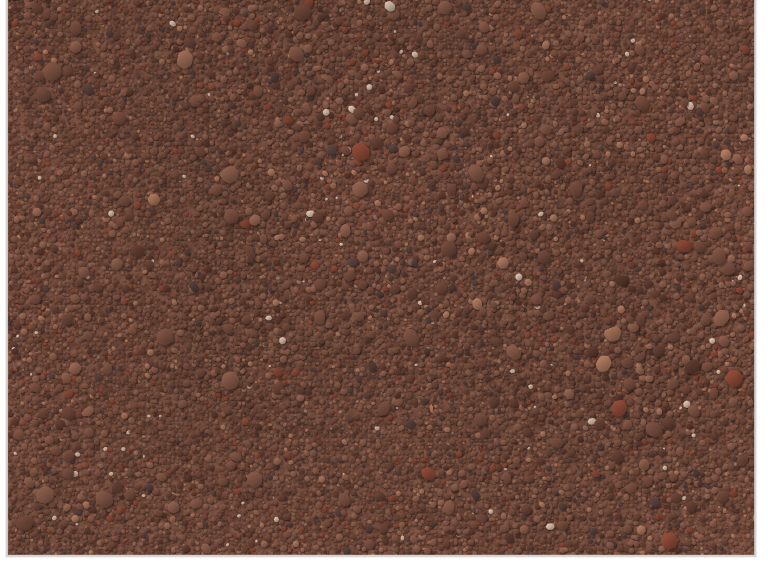
Reproduce this texture procedurally as a Shadertoy shader.

```glsl
// Reddish brown gravelly soil inside a thin white margin.
// Layers of jittered, lit grains, from crumbs to pebbles, cover a noisy
// ground; each grain casts a soft shadow away from the upper left light.

const vec3 DARK_SOIL  = vec3(0.27, 0.16, 0.13);
const vec3 LIGHT_SOIL = vec3(0.56, 0.385, 0.31);
const vec3 RED_STONE  = vec3(0.50, 0.23, 0.16);
const vec3 TAN_STONE  = vec3(0.65, 0.46, 0.35);
const vec3 GREY_STONE = vec3(0.23, 0.20, 0.20);
const vec3 PALE_STONE = vec3(0.78, 0.70, 0.63);
const vec3 MARGIN     = vec3(1.0);
const vec3 MARGIN_RIM = vec3(0.83, 0.82, 0.81);

const vec2 LIGHT_DIR = vec2(-0.6, 0.8);
const float RELIEF   = 0.24;    // shading across a grain
const float SHADOW   = 0.38;    // darkness of cast shadows
const float SOFTNESS = 0.0013;  // edge blur, in canvas heights

// Soil limits: left, right and bottom, as fractions of the canvas
const float SOIL_LEFT   = 0.0104;
const float SOIL_RIGHT  = 0.982;
const float SOIL_BOTTOM = 0.050;
const float RIM_WIDTH   = 0.004;

float hash(vec2 p) {
    return fract(sin(dot(p, vec2(127.1, 311.7))) * 43758.5453);
}

vec2 hash2(vec2 p) {
    return vec2(hash(p), hash(p + 37.3));
}

float noise(vec2 p) {
    vec2 i = floor(p), f = fract(p);
    f = f * f * (3.0 - 2.0 * f);
    return mix(mix(hash(i), hash(i + vec2(1, 0)), f.x),
               mix(hash(i + vec2(0, 1)), hash(i + vec2(1, 1)), f.x), f.y);
}

// Mostly soil tones, with a few coloured stones
vec3 grainColour(vec2 id) {
    vec2 h = hash2(id + 11.7);
    vec3 tone = mix(DARK_SOIL, LIGHT_SOIL, 0.5 * (h.x + h.y));
    float kind = hash(id + 71.9);
    if (kind > 0.992) return PALE_STONE;
    if (kind > 0.950) return mix(tone, TAN_STONE, 0.8);
    if (kind > 0.915) return mix(tone, RED_STONE, 0.75);
    if (kind > 0.885) return mix(tone, GREY_STONE, 0.8);
    return tone;
}

// Angular ellipse: distance is 1 on the outline
float grainShape(vec2 q, float radius, vec2 rnd) {
    float turn = 6.2832 * rnd.x;
    float c = cos(turn), s = sin(turn);
    q = mat2(c, -s, s, c) * q;
    q *= vec2(1.0, 1.0 + 0.5 * rnd.y) / radius;
    float corner = max(abs(q.x) + 0.45 * abs(q.y), abs(q.y));
    return mix(length(q), corner, 0.5);
}

// Lays one layer of grains, "scale" cells per canvas height, over the ground
vec3 addGrains(vec3 ground, vec2 p, float scale, float density, float seed) {
    p = p * scale + seed;
    vec2 cell = floor(p);
    float blur = SOFTNESS * scale;
    for (int y = -1; y <= 1; y++)
    for (int x = -1; x <= 1; x++) {
        vec2 id = cell + vec2(x, y);
        if (hash(id + 5.1) > density) continue;
        vec2 rnd = hash2(id + 23.4);
        vec2 q = p - id - 0.15 - 0.7 * hash2(id);
        float radius = mix(0.32, 0.62, hash(id + 53.2));
        float edge = blur / radius;

        vec2 away = q + LIGHT_DIR * 0.28 * radius;
        float shade = 1.0 - smoothstep(0.75, 1.15 + edge,
                                       grainShape(away, radius, rnd));
        ground *= 1.0 - SHADOW * shade;

        float d = grainShape(q, radius, rnd);
        float cover = 1.0 - smoothstep(1.0 - edge, 1.0 + edge, d);
        float lit = 1.0 + RELIEF * clamp(dot(q / radius, LIGHT_DIR), -1.0, 1.0);
        ground = mix(ground, grainColour(id) * lit, cover);
    }
    return ground;
}

vec3 soil(vec2 p) {
    // Coarse grains gather in loose patches
    float patches = 0.6 * noise(p * 5.0 + 3.0) + 0.4 * noise(p * 13.0);
    float crumbs = 0.6 * noise(p * 110.0) + 0.4 * noise(p * 230.0);
    vec3 ground = mix(DARK_SOIL, LIGHT_SOIL, 0.15 + 0.7 * crumbs);
    vec3 col = addGrains(ground, p, 140.0, 0.80, 0.0);
    col = addGrains(col, p, 92.0, 0.15 + 0.55 * patches, 19.0);
    col = addGrains(col, p, 56.0, 0.20 * patches, 47.0);
    col = addGrains(col, p, 36.0, 0.09 * patches, 83.0);

    // Fine dust evens the contrast, slow noise varies the light
    vec3 dust = mix(DARK_SOIL, LIGHT_SOIL, 0.3 + 0.4 * crumbs);
    col = mix(col, dust, 0.22 - 0.12 * patches);
    return col * (0.98 + 0.10 * noise(p * 3.0 + 9.0));
}

void mainImage(out vec4 fragColor, in vec2 fragCoord) {
    vec2 uv = fragCoord / iResolution.xy;
    float aspect = iResolution.x / iResolution.y;
    vec3 col = soil(uv * vec2(aspect, 1.0));

    // White margin with a thin grey rim
    float outside = max(max(SOIL_LEFT - uv.x, uv.x - SOIL_RIGHT) * aspect,
                        SOIL_BOTTOM - uv.y);
    vec3 frame = mix(MARGIN_RIM, MARGIN,
                     smoothstep(0.5 * RIM_WIDTH, 1.5 * RIM_WIDTH, outside));
    col = mix(col, frame, smoothstep(-SOFTNESS, SOFTNESS, outside));
    fragColor = vec4(col, 1.0);
}
```
